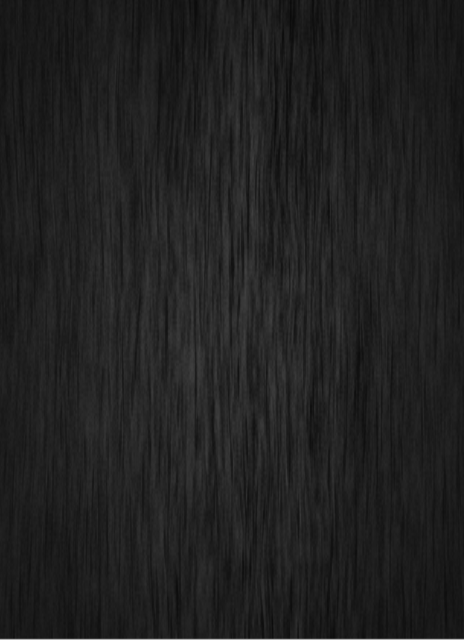
A Shadertoy shader for this texture:

```glsl
// Charcoal-stained wood with long vertical grain, a soft vignette and a pale bottom rim.

float hash(vec2 p)
{
    vec3 q = fract(p.xyx * 0.1031);
    q += dot(q, q.yzx + 33.33);
    return fract((q.x + q.y) * q.z);
}

float noise(vec2 p)
{
    vec2 cell = floor(p), f = fract(p);
    f = f * f * (3.0 - 2.0 * f);
    return mix(mix(hash(cell), hash(cell + vec2(1, 0)), f.x),
               mix(hash(cell + vec2(0, 1)), hash(cell + vec2(1, 1)), f.x), f.y);
}

// Signed noise, centred on zero
float wave(vec2 p) { return noise(p) - 0.5; }

// One long tapered streak per cell; columns are staggered
float poreLayer(vec2 p, vec2 size, float seed, float pixel)
{
    vec2 q = p / size;
    float column = floor(q.x);
    q.y += 7.0 * hash(vec2(column, seed));
    vec2 id = vec2(column, floor(q.y)) + seed * 17.0;
    vec2 local = fract(q) - 0.5;

    float along = 1.0 - abs(local.y) * 2.0;
    float lean = (hash(id + 3.1) - 0.5) * 0.6;
    float centre = (hash(id + 5.7) - 0.5) * 0.35 + lean * local.y;
    float halfWidth = mix(0.0003, 0.0013, hash(id + 9.2)) * along;
    float dist = abs(local.x - centre) * size.x;

    float line = 1.0 - smoothstep(halfWidth, halfWidth + pixel * 1.2, dist);
    float strength = smoothstep(0.3, 1.0, hash(id + 1.3));
    return line * strength * smoothstep(0.0, 0.6, along);
}

void mainImage(out vec4 fragColor, in vec2 fragCoord)
{
    vec2 uv = fragCoord / iResolution.xy;
    vec2 p = fragCoord / iResolution.y;
    float pixel = 1.0 / iResolution.y;

    // Gentle sideways drift of the grain
    vec2 grain = p;
    grain.x += 0.02 * wave(p * vec2(5.0, 2.0) + 4.0);
    grain.x += 0.006 * wave(p * vec2(24.0, 7.0) + 31.0);

    // Broad bands, strands and fibres, each finer than the last
    float bands = wave(grain * vec2(9.0, 0.9) + 8.0);
    float strands = wave(grain * vec2(42.0, 2.5) + 12.0);
    float threads = wave(grain * vec2(100.0, 6.0) + 27.0);
    float fibres = wave(grain * vec2(200.0, 12.0) + 50.0);
    float fineFibres = wave(grain * vec2(340.0, 36.0) + 90.0);
    float speckle = wave(p * vec2(420.0, 230.0));

    // Rougher figure right of the middle of the board
    float figure = mix(0.7, 1.2, exp(-pow((uv.x - 0.56) / 0.24, 2.0)));

    // Pores, overlapping into continuous lines
    float pores = 0.0;
    for (int i = 0; i < 4; i++)
    {
        float k = float(i);
        vec2 size = vec2(0.013 + 0.005 * k, 0.1 + 0.06 * k);
        pores = max(pores, poreLayer(grain + k * 0.137, size, k + 1.0, pixel));
    }

    // Light pool with dark borders and a shaded strip near the top
    float radius = length((uv - vec2(0.48, 0.52)) * vec2(1.0, 0.95));
    float tone = mix(0.173, 0.09, smoothstep(0.08, 0.72, radius));
    float strip = exp(-pow((uv.x - 0.37) / 0.09, 2.0)) * smoothstep(0.45, 0.9, uv.y);
    tone *= 1.0 - 0.2 * strip;

    tone *= 1.0 + 0.2 * bands
          + figure * (0.17 * strands + 0.22 * threads + 0.34 * fibres + 0.4 * fineFibres)
          + 0.2 * speckle;
    tone *= 1.0 - 0.36 * figure * pores;
    tone = clamp(tone, 0.03, 0.34);

    // Thin pale rim along the bottom edge
    float rim = 1.0 - smoothstep(0.0012, 0.0028, p.y);
    tone = mix(tone, 0.7, rim);

    fragColor = vec4(vec3(tone), 1.0);
}
```
